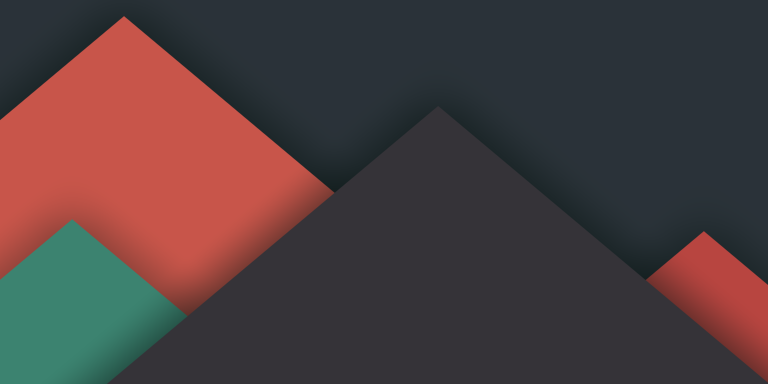
This background is drawn by a WebGL 1 fragment shader. Its source:

```glsl
precision highp float;

uniform vec2 u_resolution;

// Signed distances to the left and right slopes, positive outside
vec2 slopeDistances(vec2 p, vec2 peak) {
    vec2 q = p - peak;
    return vec2(q.y - 0.839 * q.x, q.y + 0.839 * q.x) * 0.766;
}

// Lays a mountain and its soft shadow over the layers behind it
vec3 addMountain(vec3 behind, vec2 p, vec2 peak, vec3 color, float shadowStrength) {
    vec2 d = slopeDistances(p, peak);

    // The product of both soft edges rounds the shadow at the peak
    vec2 soft = 1.0 - smoothstep(-0.08, 0.125, d);
    vec3 shaded = mix(behind, vec3(0.03, 0.08, 0.07), shadowStrength * soft.x * soft.y);

    // Edge smoothed over about one pixel
    float pixel = 1.0 / u_resolution.y;
    float coverage = 1.0 - smoothstep(-0.7 * pixel, 0.7 * pixel, max(d.x, d.y));
    return mix(shaded, color, coverage);
}

void main() {
    // Height runs from 0 to 1, width from 0 to 2 on a two-to-one canvas
    vec2 p = gl_FragCoord.xy / u_resolution.y;

    // Slate sky
    vec3 color = vec3(0.165, 0.198, 0.222);

    // Mountains from back to front
    color = addMountain(color, p, vec2(0.323, 0.958), vec3(0.785, 0.335, 0.290), 0.60);
    color = addMountain(color, p, vec2(0.188, 0.429), vec3(0.235, 0.515, 0.440), 0.38);
    color = addMountain(color, p, vec2(1.833, 0.398), vec3(0.720, 0.270, 0.250), 0.50);
    color = addMountain(color, p, vec2(1.141, 0.724), vec3(0.208, 0.200, 0.220), 0.62);

    gl_FragColor = vec4(color, 1.0);
}
```
